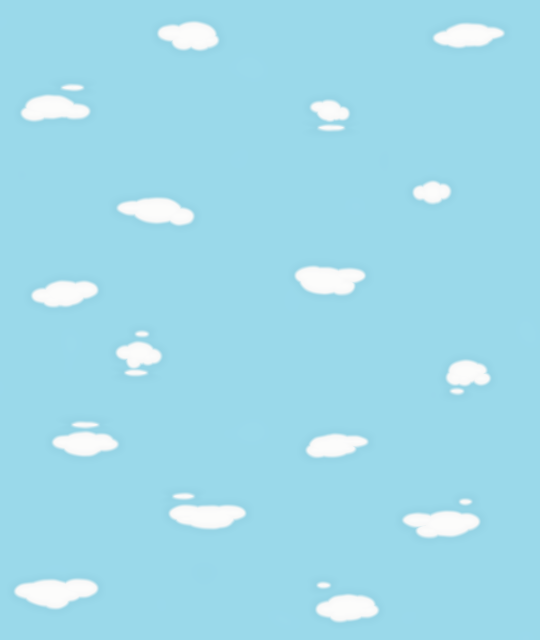
This pattern is drawn by a Shadertoy shader. Its source:

```glsl
// Small white clouds scattered over a flat pale blue sky.
// Each cloud is a union of flattened ellipses placed on a staggered, jittered
// layout, with stray wisps, soft edges and a faint darker halo.

#define ROWS 8
#define COLUMNS 2
#define PUFFS 5
#define HALF_WIDTH vec2(0.028, 0.066)    // smallest, largest
#define HALF_HEIGHT vec2(0.015, 0.028)   // smallest, largest
#define JITTER vec2(0.055, 0.020)
#define EDGE_SOFTNESS 0.0034
#define EDGE_WOBBLE 0.0012
#define HALO_REACH 0.016
#define SKY_COLOR vec3(0.604, 0.851, 0.918)
#define HALO_COLOR vec3(0.570, 0.815, 0.885)
#define CLOUD_COLOR vec3(0.988, 0.988, 0.986)

// Two random values in 0..1
vec2 hash2(vec2 p) {
    vec3 q = fract(vec3(p.xyx) * vec3(0.1031, 0.1030, 0.0973));
    q += dot(q, q.yzx + 33.33);
    return fract((q.xx + q.yz) * q.zy);
}

float cornerSlope(vec2 cell, vec2 corner, vec2 f) {
    return dot(hash2(cell + corner) * 2.0 - 1.0, f - corner);
}

float gradientNoise(vec2 p) {
    vec2 cell = floor(p), f = p - cell;
    vec2 u = f * f * (3.0 - 2.0 * f);
    float low = mix(cornerSlope(cell, vec2(0, 0), f), cornerSlope(cell, vec2(1, 0), f), u.x);
    float high = mix(cornerSlope(cell, vec2(0, 1), f), cornerSlope(cell, vec2(1, 1), f), u.x);
    return mix(low, high, u.y);
}

// Approximate signed distance to an axis-aligned ellipse
float ellipse(vec2 p, vec2 radius) {
    p += 1e-5;
    float k = length(p / radius);
    return k * (k - 1.0) / length(p / (radius * radius));
}

// A central body, a row of puffs around it, and up to two wisps
float cloud(vec2 p, vec2 size, vec2 seed) {
    vec2 lean = hash2(seed + 3.7) - 0.5;
    float d = ellipse(p - size * lean * vec2(0.4, 0.2), size * vec2(0.66, 0.80));
    for (int i = 0; i < PUFFS; i++) {
        vec2 r = hash2(seed + 11.3 * float(i + 1));
        float along = float(i) / float(PUFFS - 1) * 2.0 - 1.0;
        vec2 center = vec2(along * 0.56 + (r.x - 0.5) * 0.2, r.y * 0.75 - 0.5);
        vec2 radius = mix(vec2(0.34, 0.42), vec2(0.46, 0.58), r.yx);
        d = min(d, ellipse(p - size * center, size * radius));
    }
    for (int i = 0; i < 2; i++) {
        vec2 r = hash2(seed + 71.9 + 5.3 * float(i));
        float side = i == 0 ? -1.0 : 1.0;
        vec2 center = vec2((r.x - 0.5) * 1.8 * size.x, side * (size.y * 1.1 + 0.006));
        vec2 radius = vec2(mix(0.008, 0.021, r.y), 0.0045);
        if (fract(r.x * 7.0 + r.y * 3.0) < 0.42) d = min(d, ellipse(p - center, radius));
    }
    return d;
}

void mainImage(out vec4 fragColor, in vec2 fragCoord) {
    vec2 p = fragCoord / iResolution.y;
    float width = iResolution.x / iResolution.y;

    // Nearest cloud of the staggered layout
    float d = 1.0;
    for (int row = 0; row < ROWS; row++) {
        for (int column = 0; column < COLUMNS; column++) {
            vec2 seed = vec2(float(column) * 17.0 + 4.0, float(row) * 29.0 + 9.0);
            vec2 r = hash2(seed + 41.0);
            vec2 size = vec2(mix(HALF_WIDTH.x, HALF_WIDTH.y, r.x),
                             mix(HALF_HEIGHT.x, HALF_HEIGHT.y, mix(r.y, r.x, 0.5)));
            float stagger = 0.17 * float(row % 2);
            vec2 center = vec2(width * (float(column) / float(COLUMNS) + 0.15 + stagger),
                               (float(row) + 0.5) / float(ROWS));
            center += JITTER * (hash2(seed) * 2.0 - 1.0);
            center.x = clamp(center.x, size.x + 0.012, width - size.x - 0.012);
            vec2 q = p - center;
            if (all(lessThan(abs(q), size + 0.08))) d = min(d, cloud(q, size, seed));
        }
    }
    d += EDGE_WOBBLE * gradientNoise(p * 70.0);

    // Sky with a faint halo, then the soft white body
    float halo = 1.0 - smoothstep(0.0, HALO_REACH, d);
    vec3 color = mix(SKY_COLOR, HALO_COLOR, 0.6 * halo);
    color += 0.004 * gradientNoise(p * 14.0);
    float cover = 1.0 - smoothstep(-EDGE_SOFTNESS, EDGE_SOFTNESS, d);
    float shade = 0.015 * smoothstep(-0.014, 0.0, d);
    color = mix(color, CLOUD_COLOR - shade, cover);
    fragColor = vec4(color, 1.0);
}
```
